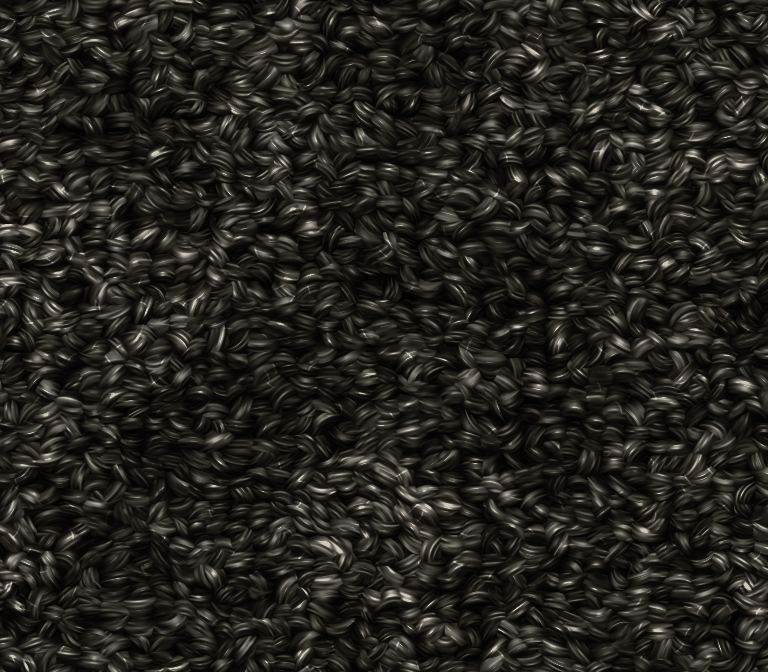
A WebGL 2 fragment shader for this texture:

```glsl
#version 300 es
precision highp float;
// Dark loop-pile carpet: jittered rows of small, curved, overlapping yarn tufts.
// Each tuft is a bent ellipse combed with stretched noise; a soft depth sort blends
// the tufts, and the summed light passes through an exponential tone curve.

uniform vec2 u_resolution;
out vec4 fragColor;

// All lengths are fractions of the canvas height.
const vec2 TUFT_CELL = vec2(0.0312, 0.0250);
const vec2 TUFT_RADII = vec2(0.0205, 0.0128);   // along and across the fibres
const vec2 TUFT_JITTER = vec2(0.62, 0.70);
const float TURN = 1.35;                        // largest tilt of a tuft, radians
const float BEND = 0.55;
const float SORT_SHARPNESS = 14.0;
const vec2 FIBRE_FREQ = vec2(1.1, 4.0);         // per tuft radius
const vec2 GLINT_FREQ = vec2(1.5, 5.0);
const float FIBRE_CONTRAST = 3.3;
const float GLINT_GAIN = 1.15;
const float HAIR_CELL = 0.040;
const float HAIR_LENGTH = 0.015;
const float HAIR_WIDTH = 0.0008;
const float HAIR_GAIN = 1.1;
const float MID_TONE = 0.108;
const float TONE_SPREAD = 0.76;
const vec3 SHADOW_TINT = vec3(1.13, 1.00, 0.80);
const vec3 LIGHT_TINT = vec3(1.04, 1.00, 0.93);

// Two random values in 0..1 per lattice point.
vec2 hash2(vec2 cell) {
    uvec2 v = uvec2(ivec2(cell) + 32768);
    v = v * 1664525u + 1013904223u;
    v.x += v.y * 1664525u;
    v.y += v.x * 1664525u;
    v ^= v >> 16u;
    v.x += v.y * 1664525u;
    v.y += v.x * 1664525u;
    v ^= v >> 16u;
    return vec2(v & 65535u) / 65535.0;
}

float noise(vec2 p) {
    vec2 i = floor(p), f = fract(p);
    f = f * f * (3.0 - 2.0 * f);
    float low = mix(hash2(i).x, hash2(i + vec2(1, 0)).x, f.x);
    float high = mix(hash2(i + vec2(0, 1)).x, hash2(i + vec2(1, 1)).x, f.x);
    return mix(low, high, f.y);
}

vec2 rotate(vec2 p, float angle) {
    float c = cos(angle), s = sin(angle);
    return vec2(c * p.x + s * p.y, c * p.y - s * p.x);
}

// Light on one tuft in x, its height for sorting in y.
vec2 tuft(vec2 p, vec2 cell) {
    vec2 place = hash2(cell) - 0.5;
    vec2 pose = hash2(cell + 517.0);
    vec2 look = hash2(cell + 1291.0);
    vec2 offset = p - (cell + 0.5 + place * TUFT_JITTER) * TUFT_CELL;
    float angle = (pose.x + look.x - 1.0) * TURN;
    vec2 q = rotate(offset, angle) / (TUFT_RADII * mix(0.85, 1.15, look.y));
    q.y += (pose.y * 2.0 - 1.0) * BEND * q.x * q.x;
    float d = dot(q, q);

    vec2 seed = floor(hash2(cell + 2003.0) * 900.0);
    float fibre = noise(q * FIBRE_FREQ + seed) - 0.5;
    float glint = smoothstep(0.70, 0.95, noise(q * GLINT_FREQ + seed.yx + 1500.0));
    float light = 1.5 * (0.42 - min(d, 1.7));
    light += 0.45 * clamp(offset.y / TUFT_RADII.y, -1.0, 1.0);
    light += fibre * FIBRE_CONTRAST + (look.y - 0.5) * 0.9;
    light += glint * GLINT_GAIN * max(1.0 - d, 0.0);
    return vec2(light, 0.5 * look.x + 0.25 * fibre - d);
}

// Soft depth sort of the tufts around a point.
float pile(vec2 p) {
    vec2 home = floor(p / TUFT_CELL);
    float total = 0.0, weight = 1e-20;
    for (int y = -2; y <= 2; y++) {
        for (int x = -1; x <= 1; x++) {
            vec2 t = tuft(p, home + vec2(x, y));
            float w = exp(SORT_SHARPNESS * max(t.y, -2.5));
            total += w * t.x;
            weight += w;
        }
    }
    return total / weight;
}

// Thin stray fibres lying over the pile.
float hairs(vec2 p, float pixel) {
    vec2 home = floor(p / HAIR_CELL);
    float cover = 0.0;
    for (int y = -1; y <= 1; y++) {
        for (int x = -1; x <= 1; x++) {
            vec2 cell = home + vec2(x, y);
            vec2 pose = hash2(cell + 3701.0), shape = hash2(cell + 4409.0);
            vec2 q = p - (cell + hash2(cell + 5119.0)) * HAIR_CELL;
            q = rotate(q, (pose.x - 0.5) * 2.6);
            float across = abs(q.y + (shape.x - 0.5) * 60.0 * q.x * q.x);
            float line = 1.0 - smoothstep(HAIR_WIDTH - 0.5 * pixel, HAIR_WIDTH + pixel, across);
            float taper = 1.0 - smoothstep(0.3, 1.0, abs(q.x) / (HAIR_LENGTH * mix(0.5, 1.0, shape.y)));
            cover = max(cover, line * taper * step(0.4, pose.y));
        }
    }
    return cover;
}

void main() {
    vec2 p = gl_FragCoord.xy / u_resolution.y;
    vec2 warp = vec2(noise(p * 9.0), noise(p * 9.0 + 40.0)) - 0.5;
    vec2 ground = p + warp * 0.016;

    float light = pile(ground) + HAIR_GAIN * hairs(p, 1.0 / u_resolution.y);
    light += 0.7 * (noise(p * 5.0 + 80.0) - 0.5) + 0.5 * (noise(p * 14.0 + 120.0) - 0.5);

    float tone = MID_TONE * exp(TONE_SPREAD * min(light, 2.6));
    vec3 tint = mix(SHADOW_TINT, LIGHT_TINT, smoothstep(0.02, 0.35, tone));
    fragColor = vec4(tone * tint, 1.0);
}
```
